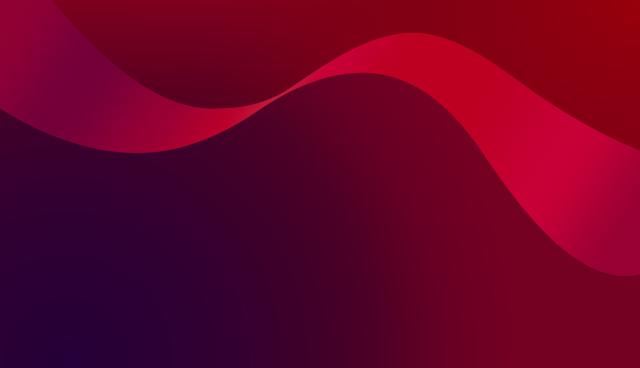
This background is drawn by a WebGL 1 fragment shader. Its source:

```glsl
precision highp float;

uniform vec2 u_resolution;

// Backdrop below the ribbon, from the deep corner outwards
const vec3 INDIGO = vec3(0.14, 0.0, 0.22);
const vec3 PLUM = vec3(0.20, 0.0, 0.19);
const vec3 AUBERGINE = vec3(0.25, 0.0, 0.16);
const vec3 WINE = vec3(0.30, 0.0, 0.145);
const vec3 CLARET = vec3(0.40, 0.0, 0.14);
const vec3 BURGUNDY = vec3(0.455, 0.0, 0.135);
const vec2 DEEP_CENTER = vec2(0.104, 0.02);

// Backdrop above the ribbon
const vec3 UPPER_DARK = vec3(0.33, 0.0, 0.13);
const vec3 UPPER_LIGHT = vec3(0.49, 0.0, 0.12);
const vec3 UPPER_RIGHT = vec3(0.485, 0.0, 0.085);
const vec3 CORNER_RED = vec3(0.60, 0.0, 0.04);
const float CORNER_SIZE = 0.22;

// Ribbon, from left to right
const vec3 MAGENTA = vec3(0.56, 0.0, 0.20);
const vec3 PURPLE = vec3(0.46, 0.0, 0.225);
const vec3 ROSE = vec3(0.60, 0.0, 0.20);
const vec3 CRIMSON = vec3(0.73, 0.0, 0.17);
const vec3 TWIST_GLINT = vec3(0.77, 0.10, 0.23);
const vec3 SCARLET = vec3(0.74, 0.0, 0.135);
const vec3 CERISE = vec3(0.78, 0.0, 0.215);
const vec3 RASPBERRY = vec3(0.60, 0.0, 0.20);
const float SHEEN_TILT = 0.38;
const float SHEEN_PIVOT = 0.62;
const float SLOPE_STEP = 0.001;

float ramp(float a, float b, float x) {
  return clamp((x - a) / (b - a), 0.0, 1.0);
}

// Cubic between two knots, each holding position, height and slope
float span(float x, vec3 a, vec3 b) {
  float w = b.x - a.x;
  float t = (x - a.x) / w;
  float s = 1.0 - t;
  return mix(a.y, b.y, t * t * (3.0 - 2.0 * t)) + w * t * s * (a.z * s - b.z * t);
}

float curve(float x, vec3 a, vec3 b, vec3 c, vec3 d, vec3 e, vec3 f) {
  if (x < b.x) return span(x, a, b);
  if (x < c.x) return span(x, b, c);
  if (x < d.x) return span(x, c, d);
  if (x < e.x) return span(x, d, e);
  return span(x, e, f);
}

float topEdge(float x) {
  return curve(x, vec3(0.081, 1.0, -2.094), vec3(0.332, 0.705, 0.0),
    vec3(0.456, 0.764, 1.2), vec3(0.645, 0.911, 0.0),
    vec3(0.807, 0.784, -1.29), vec3(1.0, 0.591, -0.7));
}

float bottomEdge(float x) {
  return curve(x, vec3(0.0, 0.705, -1.08), vec3(0.215, 0.584, 0.0),
    vec3(0.404, 0.70, 1.187), vec3(0.566, 0.802, 0.0),
    vec3(0.755, 0.582, -2.6), vec3(0.977, 0.25, 0.0));
}

// Smooth coverage of the area above an edge
float above(float height, float rise) {
  float slope = rise / (2.0 * SLOPE_STEP);
  float dist = height / length(vec2(slope, 1.0) / u_resolution);
  return smoothstep(-0.75, 0.75, dist);
}

vec3 lowerBackdrop(vec2 p) {
  float aspect = u_resolution.y / u_resolution.x;
  float r = length((p - DEEP_CENTER) * vec2(1.0, aspect));
  vec3 col = mix(INDIGO, PLUM, ramp(0.0, 0.26, r));
  col = mix(col, AUBERGINE, ramp(0.26, 0.39, r));
  col = mix(col, WINE, ramp(0.39, 0.48, r));
  col = mix(col, CLARET, ramp(0.48, 0.59, r));
  return mix(col, BURGUNDY, ramp(0.59, 0.70, r));
}

vec3 upperBackdrop(vec2 p) {
  vec3 col = mix(UPPER_DARK, UPPER_LIGHT, ramp(0.72, 1.0, p.y));
  col = mix(col, UPPER_RIGHT, smoothstep(0.3, 0.65, p.x));
  float corner = length((p - 1.0) * vec2(1.0, 0.7));
  return mix(col, CORNER_RED, exp(-corner / CORNER_SIZE));
}

vec3 ribbon(vec2 p) {
  float u = p.x - SHEEN_TILT * (p.y - SHEEN_PIVOT);
  vec3 col = mix(MAGENTA, PURPLE, smoothstep(-0.10, 0.05, u));
  col = mix(col, ROSE, smoothstep(0.08, 0.25, u));
  col = mix(col, CRIMSON, ramp(0.24, 0.33, u));
  col = mix(col, TWIST_GLINT, smoothstep(0.33, 0.39, u));
  col = mix(col, CERISE, smoothstep(0.39, 0.44, u));
  col = mix(col, SCARLET, smoothstep(0.44, 0.54, u));
  col = mix(col, CERISE, smoothstep(0.70, 0.89, u));
  return mix(col, RASPBERRY, smoothstep(0.90, 1.08, u));
}

void main() {
  vec2 p = gl_FragCoord.xy / u_resolution;
  float l = p.x - SLOPE_STEP;
  float r = p.x + SLOPE_STEP;
  float overTop = above(p.y - topEdge(p.x), topEdge(r) - topEdge(l));
  float overBottom = above(p.y - bottomEdge(p.x), bottomEdge(r) - bottomEdge(l));

  vec3 col = mix(lowerBackdrop(p), ribbon(p), overBottom);
  col = mix(col, upperBackdrop(p), overTop);
  gl_FragColor = vec4(col, 1.0);
}
```
